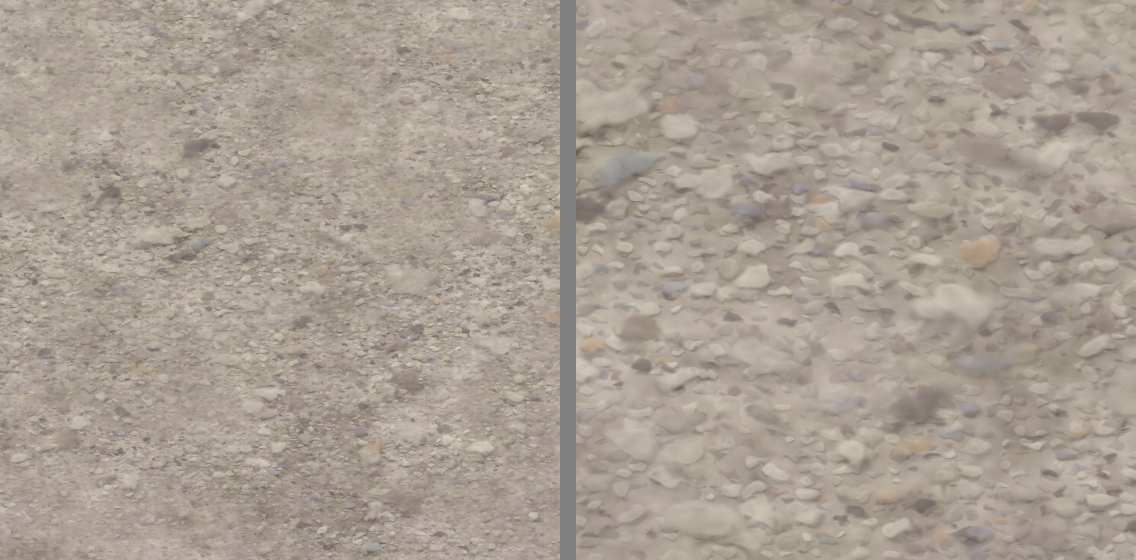
Left: the whole. Right: its middle third, enlarged.
This texture is drawn by a Shadertoy shader. Its source:

```glsl
// Dry gravelly ground: sandy dirt strewn with soft, flattened pebbles.
// Layered value noise makes the dirt; warped, jittered cell grids of
// stones, from grit to large pebbles, are painted over it in turn.

vec3 hash3(vec2 p) {
    vec3 q = fract(p.xyx * vec3(0.1031, 0.1030, 0.0973));
    q += dot(q, q.yxz + 33.33);
    return fract((q.xxy + q.yzz) * q.zyx);
}

float noise(vec2 p) {
    vec2 i = floor(p), f = fract(p);
    f = f * f * (3.0 - 2.0 * f);
    float low = mix(hash3(i).x, hash3(i + vec2(1, 0)).x, f.x);
    float high = mix(hash3(i + vec2(0, 1)).x, hash3(i + vec2(1, 1)).x, f.x);
    return mix(low, high, f.y);
}

float fbm(vec2 p) {
    float sum = 0.0, amp = 0.5;
    for (int i = 0; i < 4; i++) {
        sum += amp * noise(p);
        p = mat2(1.6, 1.2, -1.2, 1.6) * p + 17.3;
        amp *= 0.5;
    }
    return sum / 0.9375;
}

// Mostly cream and tan stones, some blue-grey or dark, a few ochre
vec3 stoneColor(vec3 h) {
    vec3 c = mix(vec3(0.68, 0.64, 0.58), vec3(0.81, 0.78, 0.72), h.y);
    if (h.x < 0.36) c = mix(vec3(0.58, 0.52, 0.48), vec3(0.68, 0.63, 0.59), h.y);
    if (h.x < 0.18) c = mix(vec3(0.57, 0.55, 0.56), vec3(0.67, 0.66, 0.66), h.y);
    if (h.x < 0.08) c = mix(vec3(0.44, 0.40, 0.39), vec3(0.54, 0.49, 0.47), h.y);
    if (h.x > 0.985) c = vec3(0.73, 0.63, 0.53);
    return c;
}

// Paints one grid of stones; density is the chance of a stone in a cell
vec3 paintStones(vec3 col, vec2 uv, float cells, float density, float opacity) {
    vec2 p = uv * vec2(cells, cells * 1.35) + cells * 3.7;
    // Bending the grid makes the outlines uneven
    p += 0.42 * (vec2(noise(p * 1.9), noise(p * 1.9 + 40.0)) - 0.5);
    vec2 cell = floor(p);
    float wobble = noise(p * 3.7 + 8.0) - 0.5;
    for (int y = -1; y <= 1; y++)
    for (int x = -1; x <= 1; x++) {
        vec2 id = cell + vec2(x, y);
        vec3 place = hash3(id), look = hash3(id + 71.7), form = hash3(id + 153.1);
        if (form.x > density) continue;

        // Blunt, tilted outline; dark and blue-grey stones lie flatter
        vec2 d = p - id - 0.2 - 0.6 * place.xy;
        float radius = mix(0.26, 0.54, place.z * place.z);
        float tilt = (form.y - 0.5) * 1.2;
        mat2 turn = mat2(cos(tilt), -sin(tilt), sin(tilt), cos(tilt));
        float flatness = look.x < 0.18 ? 0.65 : 1.0;
        vec2 size = radius * vec2(1.1, mix(0.6, 1.05, form.z) * flatness);
        vec2 q = abs(turn * d / size);
        float dist = pow(pow(q.x, 2.5) + pow(q.y, 2.5), 0.4) + wobble * 0.6;

        // Uneven shadow just below, then the stone lit from above
        vec2 below = turn * (d + vec2(-0.06, 0.19)) / size;
        float shadow = 1.0 - smoothstep(0.45, 1.3, length(below) + wobble);
        col *= 1.0 - 0.2 * shadow * opacity;
        vec3 stone = stoneColor(look) + 0.03 * d.y / radius + 0.06 * wobble;
        float mask = 1.0 - smoothstep(0.6, 1.15, dist);
        col = mix(col, stone, mask * opacity);
    }
    return col;
}

void mainImage(out vec4 fragColor, in vec2 fragCoord) {
    vec2 uv = fragCoord / iResolution.y;

    // Gravel gathers in wide patches, thickest across the middle
    float patches = fbm(uv * vec2(3.0, 5.0) + 4.0);
    float band = exp(-pow((uv.y - 0.52) / 0.27, 2.0));
    float gravel = smoothstep(0.25, 0.75, patches + 0.22 * band - 0.05);

    // Dirt: greyer and pinker near the bottom, yellower towards the top
    vec3 col = mix(vec3(0.650, 0.600, 0.560), vec3(0.678, 0.638, 0.582),
                   smoothstep(0.0, 0.6, uv.y));
    col += 0.12 * (fbm(uv * vec2(8.0, 15.0)) - 0.5);
    col += 0.17 * (fbm(uv * vec2(26.0, 42.0) + 3.0) - 0.5);
    col += 0.14 * (fbm(uv * vec2(66.0, 100.0)) - 0.5);

    // Grit first, larger pebbles on top
    col = paintStones(col, uv, 92.0, 0.50 + 0.35 * gravel, 0.45 + 0.25 * gravel);
    col = paintStones(col, uv, 61.0, 0.28 + 0.42 * gravel, 0.45 + 0.30 * gravel);
    col = paintStones(col, uv, 39.0, 0.09 + 0.33 * gravel, 0.55 + 0.25 * gravel);
    col = paintStones(col, uv, 24.0, 0.03 + 0.16 * gravel, 0.78);
    col = paintStones(col, uv, 15.0, 0.01 + 0.07 * gravel, 0.80);

    // Dusty film, then light, tint and fine grain drifting over everything
    float dust = smoothstep(0.45, 0.7, fbm(uv * vec2(7.0, 15.0) + 31.0));
    col = mix(col, vec3(0.662, 0.613, 0.564), 0.45 * dust * (1.0 - 0.5 * gravel));
    col += 0.014 + 0.09 * (fbm(uv * vec2(5.0, 9.0) + 63.0) - 0.5);
    col += 0.07 * (fbm(uv * vec2(17.0, 30.0) + 47.0) - 0.5);
    col += vec3(-0.01, -0.03, 0.02) * (fbm(uv * vec2(22.0, 38.0) + 9.0) - 0.45);
    col += 0.05 * (noise(uv * vec2(150.0, 200.0) + 5.0) - 0.5);
    fragColor = vec4(clamp(col, 0.0, 1.0), 1.0);
}
```
